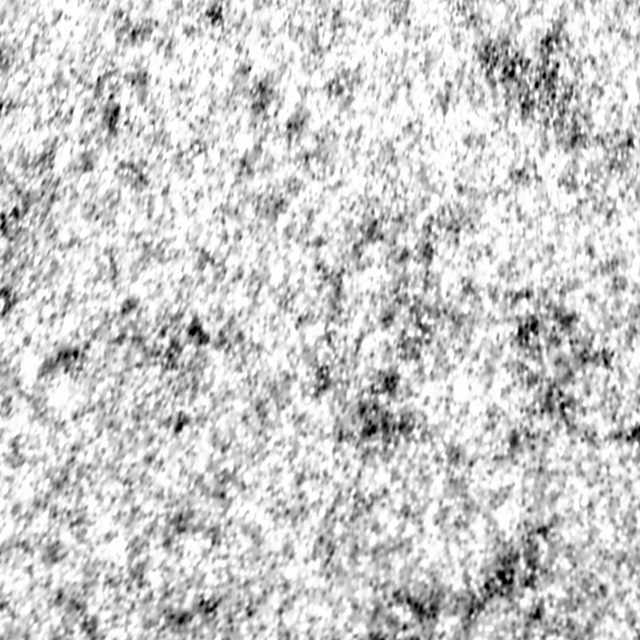
Write a WebGL 1 fragment shader that draws this texture.

```glsl
precision highp float;
// Draws a pale, speckled mineral surface: fine slanted grey grain with dark clumps.

uniform vec2 u_resolution;

#define GRAIN_SCALE vec2(150.0, 112.0) // finest grains across and up the canvas
#define CLUMP_SCALE 17.0               // dark clumps across the canvas
#define SLANT 0.38                     // lean of the grain at the left edge
#define GRAIN_AMOUNT 0.85
#define CLUMP_DARKNESS 1.35
#define CLUMP_CONTRAST 0.6
#define VERTICAL_FADE 0.65             // top lighter than bottom
#define MID_SHADE 0.165                // mean darkness before the white knee
#define SHADE_RANGE 0.19
#define WHITE_KNEE 0.06                // softness of the roll-off to white

vec3 hash3(vec2 cell) {
  vec3 q = fract(cell.xyx * vec3(0.1031, 0.1030, 0.0973));
  q += dot(q, q.yxz + 33.33);
  return fract((q.xxy + q.yzz) * q.zyx);
}

// Cellular spot noise: one signed soft spot per cell, scaled to unit deviation.
float spots(vec2 p, float seed) {
  vec2 cell = floor(p);
  vec2 local = p - cell;
  float sum = 0.0;
  for (int y = -1; y <= 1; y++) {
    for (int x = -1; x <= 1; x++) {
      vec2 offset = vec2(float(x), float(y));
      vec3 rnd = hash3(cell + offset + seed);
      vec2 d = offset + rnd.xy - local;
      float falloff = max(1.0 - dot(d, d), 0.0);
      sum += (rnd.z * 2.0 - 1.0) * falloff * falloff * falloff;
    }
  }
  return sum * 2.58;
}

// Lean the grain to the right on the left side, upright on the right side.
vec2 lean(vec2 p) {
  return vec2(p.x - SLANT * p.y * (1.0 - p.x), p.y);
}

float grain(vec2 p) {
  vec2 g = lean(p) * GRAIN_SCALE;
  return 0.72 * spots(g, 11.0)
       + 0.58 * spots(g * 0.53, 211.0)
       + 0.38 * spots(g * 0.29, 407.0);
}

float patches(vec2 p) {
  vec2 c = p * CLUMP_SCALE;
  return 0.58 * spots(c, 613.0)
       + 0.45 * spots(c * 0.42, 821.0)
       + 0.45 * spots(c * 2.1, 1033.0);
}

void main() {
  vec2 p = gl_FragCoord.xy / u_resolution.y;

  // Clumps deepen the tone and raise the contrast of the grain inside them.
  float patchTone = patches(p);
  float clump = smoothstep(0.3, 2.2, patchTone);
  float tone = GRAIN_AMOUNT * grain(p) * (1.0 + CLUMP_CONTRAST * clump);
  tone += 0.1 - 0.25 * patchTone - CLUMP_DARKNESS * clump;
  tone += VERTICAL_FADE * (p.y - 0.5);

  // Soft knee towards white, near-linear towards black.
  float shade = MID_SHADE - SHADE_RANGE * tone;
  shade = 0.5 * (shade + sqrt(shade * shade + WHITE_KNEE * WHITE_KNEE));

  gl_FragColor = vec4(vec3(clamp(1.0 - shade, 0.0, 1.0)), 1.0);
}
```
